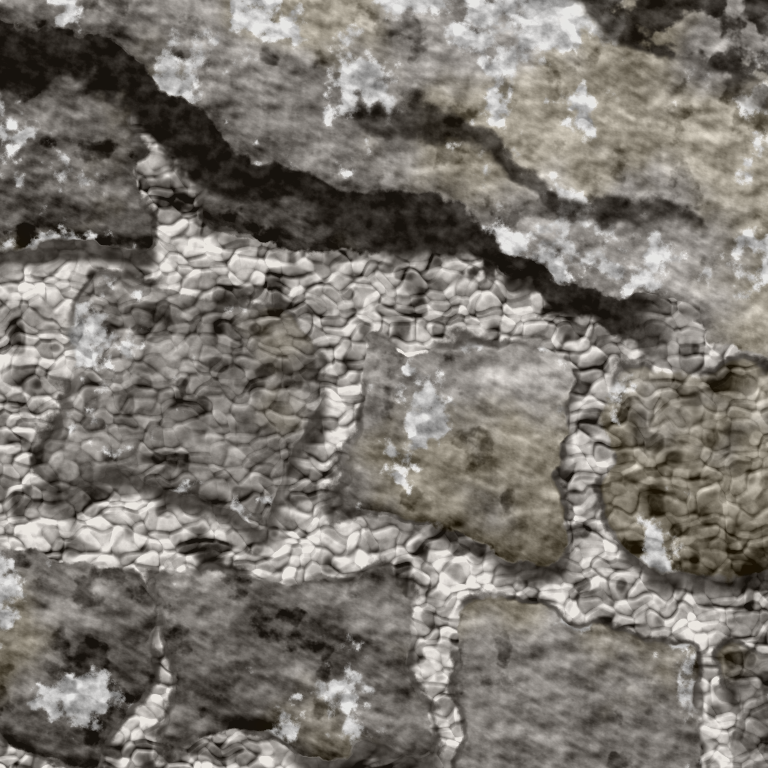
Give the GLSL for this texture, as a Shadertoy shader.

```glsl
// Weathered rubble wall: a sloping slab over rough stones set in gritty, pale mortar.
#define STONE_SIZE vec2(0.37, 0.33)
#define GRIT_SIZE 0.016
#define LEDGE_HEIGHT 0.955
#define LEDGE_SLOPE 0.43
#define CONTRAST 1.15
#define BRIGHTNESS 0.015
#define LICHEN_TONE 0.73
#define SHADOW_TONE 0.14
#define WARM_TINT vec3(0.018, 0.0, -0.020)
#define OCHRE_TINT vec3(0.016, 0.006, -0.030)

float hash(vec2 p) {
    vec3 v = fract(p.xyx * 0.1031);
    v += dot(v, v.yzx + 33.33);
    return fract((v.x + v.y) * v.z);
}

vec2 hash2(vec2 p) { return vec2(hash(p), hash(p + 57.3)); }

float noise(vec2 p) {
    vec2 cell = floor(p), f = fract(p);
    f = f * f * (3.0 - 2.0 * f);
    float low = mix(hash(cell), hash(cell + vec2(1, 0)), f.x);
    float high = mix(hash(cell + vec2(0, 1)), hash(cell + vec2(1, 1)), f.x);
    return mix(low, high, f.y);
}

float fbm(vec2 p) {
    float sum = 0.0, weight = 0.5;
    for (int i = 0; i < 5; i++, weight *= 0.5) {
        sum += weight * noise(p);
        p = mat2(1.98, 0.25, -0.25, 1.98) * p + 11.7;
    }
    return sum;
}

// Signed distance to the nearest rounded stone, and its random id
vec2 nearestStone(vec2 p) {
    vec2 warp = vec2(fbm(p * 6.0), fbm(p * 6.0 + 31.0)) - 0.5;
    vec2 q = (p + 0.13 * warp + vec2(0.0, 0.12 * p.x)) / STONE_SIZE;
    vec2 nearest = vec2(9.0, 0.0);
    for (int k = 0; k < 9; k++) {
        float row = floor(q.y) + float(k / 3 - 1);
        float shift = hash(vec2(row, 4.0));
        vec2 cell = vec2(floor(q.x - shift) + float(k % 3 - 1), row);
        vec2 rnd = hash2(cell + 19.0);
        vec2 local = q - cell - vec2(shift, 0.0) - 0.5 - 0.12 * (rnd - 0.5);
        local += 0.6 * (rnd.x - 0.6) * vec2(-local.y, local.x);
        vec2 corner = abs(local) - mix(vec2(0.31, 0.27), vec2(0.47, 0.43), rnd.yx) + 0.12;
        float d = length(max(corner, 0.0)) + min(max(corner.x, corner.y), 0.0) - 0.12;
        if (d < nearest.x) nearest = vec2(d, hash(cell + 3.0));
    }
    return nearest * vec2(STONE_SIZE.y, 1.0);
}

// Soft rounded grains: x is the lump height, y its blended random tone
vec2 grit(vec2 p) {
    p = p / GRIT_SIZE * vec2(0.85, 1.15) + 1.2 * vec2(noise(p * 45.0), noise(p * 45.0 + 9.0));
    float total = 0.0, tone = 0.0, closest = 9.0;
    for (int k = 0; k < 9; k++) {
        vec2 cell = floor(p) + vec2(k % 3 - 1, k / 3 - 1);
        vec2 offset = cell + 0.1 + 0.8 * hash2(cell) - p;
        float weight = exp(-9.0 * dot(offset, offset));
        total += weight;
        tone += weight * hash(cell + 71.0);
        closest = min(closest, dot(offset, offset));
    }
    return vec2(1.0 - smoothstep(0.05, 0.65, closest), tone / total);
}

// Bedding relief, streaked along the slope of the slab
float relief(vec2 p) {
    vec2 bed = p + LEDGE_SLOPE * vec2(-p.y, p.x);
    return 0.55 * fbm(bed * vec2(8.0, 15.0)) + 0.45 * fbm(bed * vec2(28.0, 42.0) + 5.0);
}

void mainImage(out vec4 fragColor, in vec2 fragCoord) {
    vec2 p = fragCoord / iResolution.y;
    float broad = fbm(p * 4.0 + 13.0), mottle = fbm(p * 22.0), fine = fbm(p * 75.0) - 0.5;
    // Rock: mottled tone with embossed bedding
    float bed = relief(p), emboss = bed - relief(p + vec2(-0.004, 0.007));
    float rock = 0.45 + 0.5 * (bed - 0.5) + 1.1 * emboss + 0.2 * fine + 0.35 * (broad - 0.5);
    rock -= 0.16 * smoothstep(0.60, 0.72, fbm(p * 26.0 + 80.0));
    // Mortar: pale lumps lit from above, dark gaps and pits
    vec2 grain = grit(p), grainAbove = grit(p + vec2(-0.002, 0.005));
    float mortar = 0.37 + 0.15 * grain.x + 0.30 * grain.y + 0.5 * (mottle - 0.5) + 0.3 * fine;
    mortar += 0.20 * (grain.x - grainAbove.x) + 0.16 * (grain.y - grainAbove.y);
    mortar -= 0.30 * smoothstep(0.60, 0.82, noise(p * 42.0) + 0.3 * fine);
    // Stones: some coarse, with shaded undersides and shadows below
    vec2 nearest = nearestStone(p);
    float d = nearest.x + 0.022 * (mottle - 0.5) + 0.010 * fine;
    float above = nearestStone(p + vec2(-0.006, 0.026)).x;
    float below = nearestStone(p - vec2(0.0, 0.022)).x;
    float coarse = smoothstep(0.68, 0.76, nearest.y);
    float stone = mix(rock + 0.14 * (nearest.y - 0.45), 0.6 * mortar + 0.4 * rock - 0.08, coarse);
    stone -= 0.20 * smoothstep(0.0, 0.03, below - d) * smoothstep(-0.035, 0.0, d);
    float stoneMask = smoothstep(0.003, -0.003, d);
    float shadow = smoothstep(0.008, -0.012, above) * (1.0 - stoneMask) * smoothstep(0.25, 0.45, broad);
    float seam = smoothstep(0.009, 0.001, abs(d - 0.003)) * smoothstep(0.45, 0.6, noise(p * 17.0));
    float tone = mix(mix(mortar, stone, stoneMask), SHADOW_TONE + 0.05 + 0.2 * fine, max(0.8 * shadow, 0.7 * seam));
    // Slab: ragged lower edge over a deep crevice, with cracks and a recess
    float e = p.y - LEDGE_HEIGHT + LEDGE_SLOPE * p.x - 0.018 * sin(p.x * 13.0);
    e += 0.13 * (fbm(p * 7.0 + 40.0) - 0.5) + 0.05 * (mottle - 0.5) + 0.012 * fine;
    float slabMask = smoothstep(-0.003, 0.003, e);
    tone = mix(tone, rock + 0.07 - 0.13 * smoothstep(0.05, 0.0, e), slabMask);
    float depth = 0.035 + 0.075 * noise(p * 6.0 + 2.0) + 0.06 * (mottle - 0.5);
    float crevice = smoothstep(-depth, -0.65 * depth, e) * smoothstep(0.005, -0.004, e);
    crevice *= smoothstep(0.93, 0.80, p.x);
    float cracks = smoothstep(0.026, 0.010, abs(e - 0.09 - 0.05 * broad));
    cracks *= smoothstep(0.48, 0.58, noise(p * 8.0 + 6.0));
    float recess = smoothstep(0.35, 0.37, e) * smoothstep(0.36, 0.46, mottle);
    float dark = max(crevice, max(0.75 * cracks, 0.85 * recess));
    tone = mix(tone, SHADOW_TONE + 0.25 * fine + 0.22 * (bed - 0.5) + 0.5 * emboss, 0.95 * dark);
    // Lichen: broken pale crusts, thickest on the slab
    float rockMask = max(stoneMask, slabMask) * (1.0 - dark);
    float crust = fbm(p * 9.0 + 23.0) + 0.45 * (mottle - 0.5) + 0.35 * fine + 0.04 * slabMask;
    float lichen = smoothstep(0.61, 0.72, crust) * rockMask;
    tone = mix(tone, LICHEN_TONE + 0.45 * fine + 1.2 * emboss + 0.3 * (grain.y - 0.5), 0.8 * lichen);
    // Colour: warm grey, ochre stains on rock, cool lichen
    tone = clamp(0.48 + (tone - 0.48) * CONTRAST + BRIGHTNESS, 0.07, 0.90);
    float stain = smoothstep(0.48, 0.66, fbm(p * 5.0 + 61.0)) * rockMask * (1.0 - lichen);
    vec3 color = tone + WARM_TINT * (1.0 - 0.8 * lichen) + OCHRE_TINT * stain;
    fragColor = vec4(clamp(color, 0.0, 1.0), 1.0);
}
```
